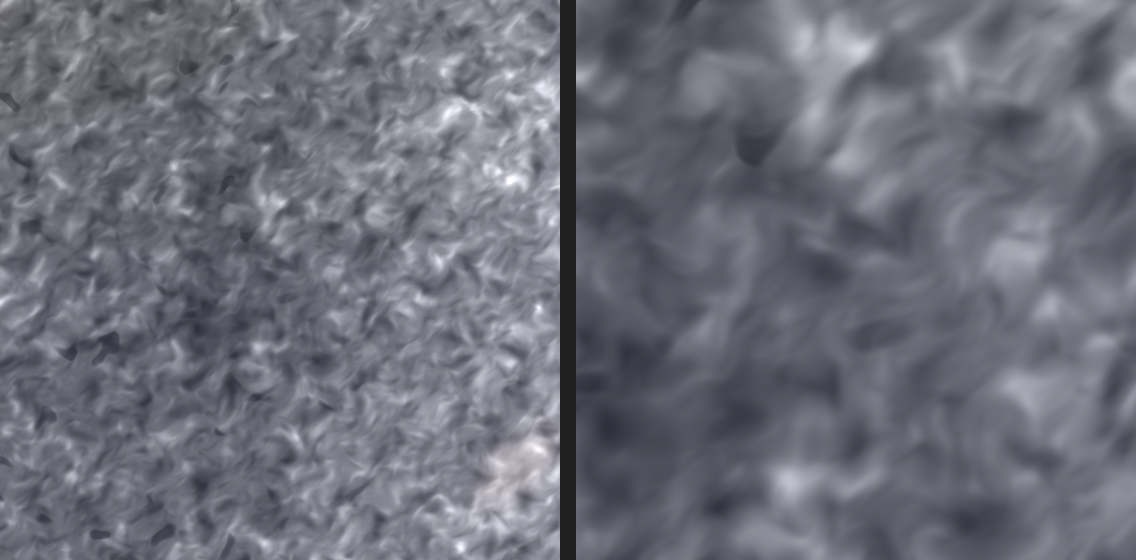
Left, the full canvas; right, a detail of the centre.
This texture is drawn by a Shadertoy shader. Its source:

```glsl
vec3 hash3(vec2 cell) {
    vec3 h = fract(cell.xyx * vec3(0.1031, 0.1030, 0.0973));
    h += dot(h, h.yxz + 33.33);
    return fract((h.xxy + h.yzz) * h.zyx);
}

// Cellular noise: each cell holds one soft, elongated light or dark fleck
float flecks(vec2 p, float spread) {
    vec2 base = floor(p);
    float sum = 0.0;
    for (int y = -2; y <= 2; y++) {
        for (int x = -2; x <= 2; x++) {
            vec2 cell = base + vec2(x, y);
            vec3 h = hash3(cell + 150.0);
            vec2 d = p - cell - h.xy;
            float angle = 0.65 + spread * (fract(h.x * 17.0 + h.y * 31.0) - 0.5);
            float c = cos(angle), s = sin(angle);
            vec2 q = vec2(c * d.x + s * d.y, c * d.y - s * d.x);
            float window = smoothstep(4.0, 1.0, dot(d, d));
            sum += (2.0 * h.z - 1.0) * window * exp(-2.2 * q.x * q.x - 9.0 * q.y * q.y);
        }
    }
    return sum;
}

// Soft tilted oval, 1 at its centre
float patchMask(vec2 p, vec2 centre, vec2 size) {
    vec2 d = p - centre;
    vec2 q = vec2(d.x + d.y, d.y - d.x) * 0.7071 / size;
    return exp(-dot(q, q));
}

void mainImage(out vec4 fragColor, in vec2 fragCoord) {
    vec2 uv = fragCoord / iResolution.y;

    // Layered sines bend the flecks into curls
    vec2 p = uv + 0.005 * sin(uv.yx * vec2(61.0, 53.0) + 2.0 * sin(uv * 23.0));
    p += 0.0018 * sin(p.yx * vec2(167.0, 149.0) + 2.0 * sin(p * 71.0));

    // Broad light and shade
    float cloud = flecks(uv * 7.0 + 3.0, 2.0);
    float shade = 0.405 + 0.15 * smoothstep(0.38, 1.0, uv.x + 0.03 * cloud);
    shade += 0.035 * cloud;
    shade += 0.07 * patchMask(uv, vec2(0.97, 0.83), vec2(0.12, 0.08));
    shade += 0.06 * patchMask(uv, vec2(0.67, 0.98), vec2(0.10, 0.05));
    shade += 0.06 * patchMask(uv, vec2(0.62, 0.08), vec2(0.14, 0.08));
    shade -= 0.04 * patchMask(uv, vec2(0.50, 0.40), vec2(0.10, 0.16));
    float pale = patchMask(p, vec2(0.92, 0.16), vec2(0.095, 0.05));
    pale = smoothstep(0.2, 0.75, pale + 0.15 * flecks(p * 30.0 + 90.0, 2.0));
    shade += 0.15 * pale;

    // Medium and fine grain
    float grain = 0.19 * flecks(p * 31.0 + 11.0, 2.4);
    grain += 0.11 * flecks(p * 56.0 + 37.0, 2.0);
    grain += 0.035 * flecks(p * 105.0 + 61.0, 1.2);
    grain *= 1.0 - 0.45 * pale;

    // Sparse dark specks, mostly on the left
    float speck = smoothstep(0.6, 1.0, -flecks(p * 27.0 + 71.0, 3.0));
    grain -= speck * mix(0.17, 0.06, smoothstep(0.3, 0.9, uv.x));

    // Cool grey, warmer at the top and in the pale patch
    float tone = shade * exp(grain / 0.46);
    float coolness = 0.046 - 0.02 * smoothstep(0.5, 1.0, uv.y) * (1.0 - uv.x);
    vec3 color = vec3(tone, tone + 0.002, tone + coolness);
    color += pale * vec3(0.02, 0.0, -0.01);
    fragColor = vec4(clamp(color, 0.0, 1.0), 1.0);
}
```
